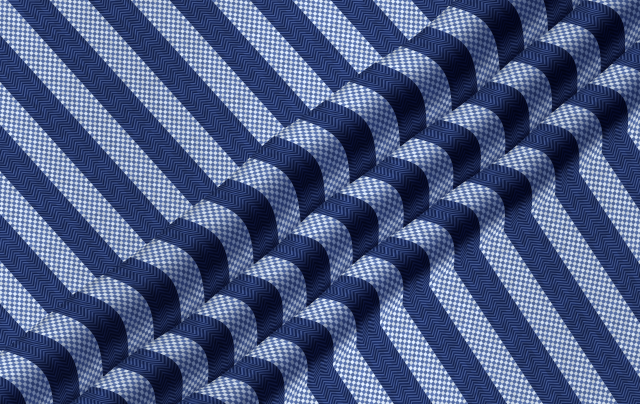
This texture is drawn by a Shadertoy shader. Its source:

```glsl
const float PI = 3.14159265;

float hash(vec2 p) {
    return fract(sin(dot(p, vec2(127.1, 311.7))) * 43758.5453);
}

// Light stripe: checkered basket weave, c counted in cells
vec3 basketWeave(vec2 c) {
    float check = sin(PI * c.x) * sin(PI * c.y);
    float white = smoothstep(-0.25, 0.35, check);
    vec3 col = mix(vec3(0.35, 0.45, 0.68), vec3(0.87, 0.92, 0.98), white);
    return col * (0.92 + 0.11 * hash(floor(c)));
}

// Dark stripe: zigzag twill, x across the stripe and y along it
vec3 herringbone(float x, float y) {
    float zigzag = abs(fract(x / 0.26) - 0.5);
    float row = y / 0.008 + zigzag * 4.0;
    float thread = smoothstep(-0.7, 0.9, sin(2.0 * PI * row));
    vec3 col = mix(vec3(0.08, 0.14, 0.33), vec3(0.26, 0.34, 0.55), thread);
    return col * (0.88 + 0.24 * hash(vec2(floor(row), floor(x / 0.065))));
}

vec3 cloth(vec2 p) {
    // u runs along the folds, v across them towards the lower right
    float u = dot(p, vec2(0.788, 0.616));
    float v = dot(vec2(p.x, 1.0 - p.y), vec2(0.616, 0.788));
    v += 0.007 * sin(u * 8.0) + 0.003 * sin(u * 21.0 + 1.0);

    // Find the fold and the position t across it
    float edge = 0.693, fold = 0.0, t = 0.0;
    for (int k = 0; k < 3; k++) {
        float width = max(0.205 - 0.041 * float(k), 0.155);
        if (v > edge) {
            fold = float(k + 1);
            t = (v - edge) / width;
        }
        edge += width;
    }
    bool flatCloth = fold < 0.5 || t > 1.0;
    float bend = flatCloth ? 0.0 : t;

    // Stripes drift on the flat cloth and arch over each fold
    float centre = 0.866 + 0.037 * fold + 0.045 * sin(PI * bend);
    centre += 0.07 * min(v - 0.693, 0.0) - 0.08 * max(v - edge, 0.0);
    float period = fold < 0.5 ? 0.149 : 0.155;
    float x = fract((u - centre) / period) - 0.5;   // 0 at the light middle
    float along = v + 0.006 * sin(2.0 * PI * bend);

    bool light = abs(x) < 0.24;
    vec3 col = light
        ? basketWeave(vec2((x + 0.24) / 0.0533, along / 0.0084))
        : herringbone(fract(x) - 0.5, along);

    // Soft shading on the far side of each fold, deeper under the next one
    float shadow = smoothstep(0.22, 0.6, bend) * (1.0 - 0.7 * smoothstep(0.68, 0.95, bend));
    if (fold > 2.5) shadow *= 1.0 - smoothstep(0.7, 1.0, t);
    else shadow += 0.5 * smoothstep(0.86, 1.0, bend);
    shadow = min(shadow * (0.9 + 0.12 * u), 1.1);
    col *= mix(vec3(1.0), light ? vec3(0.42, 0.47, 0.6) : vec3(0.16, 0.2, 0.35), shadow);

    // Rim of each fold, slightly turned away from the light
    if (!flatCloth) col *= 0.86 + 0.14 * smoothstep(0.0, 0.1, bend);
    return col * (0.97 + 0.04 * sin(u * 5.0 + v * 3.0));
}

void mainImage(out vec4 fragColor, in vec2 fragCoord) {
    // Nine samples per point smooth the weave and the fold edges
    vec3 col = vec3(0.0);
    for (int i = 0; i < 9; i++) {
        vec2 offset = (vec2(i % 3, i / 3) - 1.0) / 3.0;
        col += cloth((fragCoord + offset) / iResolution.y);
    }
    fragColor = vec4(col / 9.0, 1.0);
}
```
